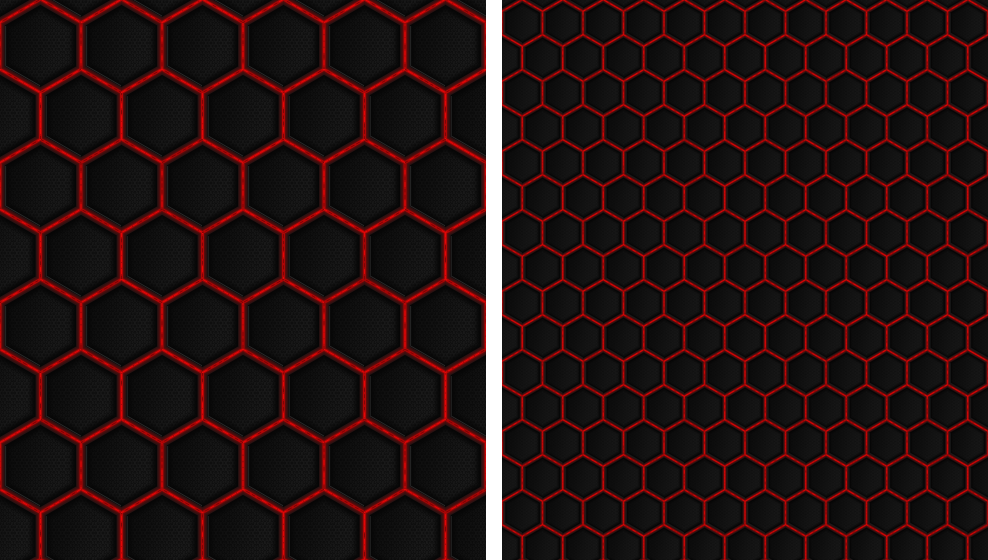
Left, the tile; right, the same tile 2 across and 2 down.
This pattern is drawn by a WebGL 2 fragment shader. Its source:

```glsl
#version 300 es
precision highp float;
// Dark perforated hexagonal panels, six across and eight staggered rows down,
// divided by glowing red seams with broken bright dashes. Each pixel finds its
// nearest hexagon centre and seam; the profile follows distance from the seam.
uniform vec2 u_resolution;
out vec4 fragColor;

const float SQRT3 = 1.7320508;
const vec2 PERIOD = vec2(1.0, SQRT3);

float hash(vec2 p) {
  vec3 q = fract(vec3(p.xyx) * vec3(0.1031, 0.1030, 0.0973));
  q += dot(q, q.yzx + 33.33);
  return fract((q.x + q.y) * q.z);
}

// Offset from the nearest centre of a hexagon lattice with unit pitch.
vec2 hexLocal(vec2 p) {
  vec2 a = mod(p + 0.5 * PERIOD, PERIOD) - 0.5 * PERIOD;
  vec2 b = mod(p, PERIOD) - 0.5 * PERIOD;
  return dot(a, a) < dot(b, b) ? a : b;
}

float line(float d, float halfWidth, float aa) {
  return 1.0 - smoothstep(halfWidth - aa, halfWidth + aa, abs(d));
}

void main() {
  vec2 uv = gl_FragCoord.xy / u_resolution;
  float px = 6.0 / u_resolution.x;
  float aa = 0.6 * px;
  vec2 p = uv * vec2(6.0, 4.0 * SQRT3) - vec2(0.0, 0.298);
  vec2 local = hexLocal(p);

  // Nearest of the six sides: its outward normal and distance.
  vec2 normal = vec2(1.0, 0.0);
  float reach = 0.0;
  for (int i = 0; i < 3; i++) {
    float angle = float(i - 1) * 1.0471976;
    vec2 axis = vec2(cos(angle), sin(angle));
    float d = dot(local, axis);
    if (abs(d) > reach) {
      reach = abs(d);
      normal = axis * (d < 0.0 ? -1.0 : 1.0);
    }
  }
  float edge = 0.5 - reach;

  // Shared coordinates along the seam, and a wrapped seam identity.
  vec2 middle = p - local + 0.5 * normal;
  vec2 axis = normal.x < 0.0 ? -normal : normal;
  float along = dot(p - middle, vec2(-axis.y, axis.x));
  vec2 seam = mod(floor(middle * vec2(4.0, 4.0 / SQRT3) + 0.5), vec2(24.0, 16.0));
  float wear = hash(seam + 3.7);

  // Perforated panel, lit from the right and shaded at its rim.
  vec2 hole = hexLocal(p * 24.0);
  float holeAA = 24.0 * aa;
  float rim = line(length(hole) - 0.40, 0.10, 0.5 * holeAA);
  float light = smoothstep(-0.45, 0.35, local.x - 0.25 * local.y);
  float shade = smoothstep(0.055, 0.17, edge);
  float grey = mix(0.022, mix(0.035, 0.062, light), shade);
  grey += shade * rim * mix(0.025, 0.05, light) * (0.7 + 0.3 * hole.x);
  vec3 color = vec3(grey);

  // Thin grey bevel on the left and lower left sides.
  float bevelSide = step(0.4, dot(normal, vec2(-0.866, -0.5)));
  color += vec3(0.13) * bevelSide * line(edge - 0.070, 0.006, aa);

  // Dark red frame, dimming away from the seam.
  vec3 frame = mix(vec3(0.30, 0.05, 0.05), vec3(0.16, 0.07, 0.07),
                   smoothstep(0.026, 0.056, edge));
  color = mix(color, frame, 1.0 - smoothstep(0.052, 0.068, edge));

  // Red seam with a soft shoulder.
  color = mix(color, vec3(0.42, 0.04, 0.04), line(edge, 0.024, 1.2 * aa));
  vec3 red = mix(vec3(0.60, 0.02, 0.02), vec3(0.73, 0.02, 0.02),
                 0.35 + 0.6 * wear);
  color = mix(color, red, line(edge, 0.017, aa));

  // Uneven dashes and dark gaps along the centre of the seam.
  float step1 = along * 13.0 + wear * 7.0;
  float kind = hash(seam * 5.0 + floor(step1));
  float part = abs(fract(step1) - 0.5);
  float dash = 1.0 - smoothstep(-13.0 * aa, 13.0 * aa, part - mix(0.25, 0.47, kind));
  vec3 dashColor = kind > 0.45 ? vec3(0.95, 0.03, 0.03) : vec3(0.45, 0.01, 0.01);
  color = mix(color, dashColor, 0.8 * dash * line(edge, 0.006, aa));

  fragColor = vec4(color, 1.0);
}
```
